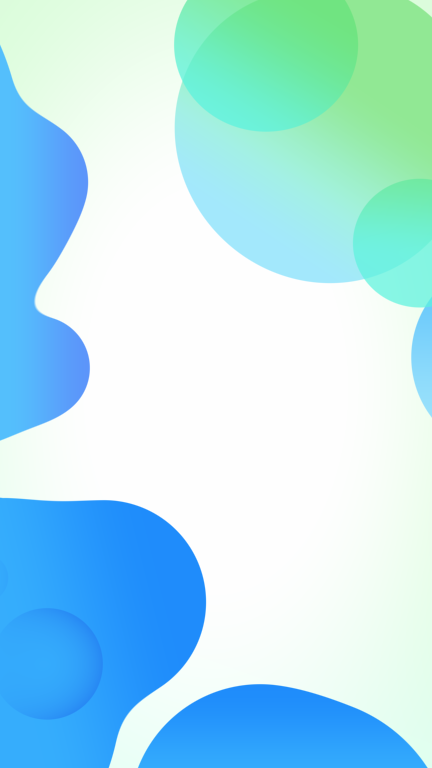
This background is drawn by a WebGL 2 fragment shader. Its source:

```glsl
#version 300 es
precision highp float;
// Draws flowing blue blobs and translucent green bubbles around a soft mint-white field.

#define SOFT_BLEND 9.0     // fillet between the lobes of a blob
#define TIGHT_BLEND 2.8    // fillet where lobes nearly coincide
#define EDGE_SOFTNESS 0.8  // antialias half width in pixels
#define RIM_WIDTH 5.0      // depth of the shaded bubble rims
#define GLOW_CENTER vec2(50.0, 88.0)
#define GLOW_RADIUS vec2(72.0, 112.0)

uniform vec2 u_resolution;
out vec4 fragColor;

const vec3 WHITE = vec3(0.998, 0.998, 0.998);
const vec3 MINT = vec3(0.86, 0.99, 0.86);
const vec3 AQUA_WHITE = vec3(0.88, 1.0, 0.95);
const vec3 SKY = vec3(0.33, 0.75, 0.99);
const vec3 PERIWINKLE = vec3(0.36, 0.58, 0.98);
const vec3 AZURE = vec3(0.21, 0.68, 0.99);
const vec3 DEEP_BLUE = vec3(0.12, 0.55, 0.985);
const vec3 ICE = vec3(0.64, 0.91, 0.99);
const vec3 SEAFOAM = vec3(0.64, 0.95, 0.87);
const vec3 LEAF = vec3(0.57, 0.91, 0.58);
const vec3 TURQUOISE = vec3(0.36, 0.95, 0.87);
const vec3 GREEN = vec3(0.40, 0.89, 0.48);

float circle(vec2 p, vec2 center, float radius) {
  return length(p - center) - radius;
}

// First-order distance to an axis-aligned ellipse.
float ellipse(vec2 p, vec2 center, vec2 radii) {
  vec2 q = p - center + 1e-4;
  float k = length(q / radii);
  return k * (k - 1.0) / length(q / (radii * radii));
}

float smoothUnion(float a, float b, float k) {
  float h = max(k - abs(a - b), 0.0) / k;
  return min(a, b) - h * h * k * 0.25;
}

float leftBlob(vec2 p) {
  float upper = smoothUnion(circle(p, vec2(5.1, 135.6), 15.3),
                            circle(p, vec2(1.2, 122.2), 12.0), SOFT_BLEND);
  float lower = smoothUnion(circle(p, vec2(8.8, 92.6), 12.0),
                            circle(p, vec2(-6.9, 89.8), 15.5), SOFT_BLEND);
  float body = ellipse(p, vec2(-13.9, 131.5), vec2(20.4, 49.1));
  return smoothUnion(smoothUnion(upper, lower, SOFT_BLEND), body, SOFT_BLEND);
}

float cornerBlob(vec2 p) {
  float body = min(ellipse(p, vec2(-2.3, 19.2), vec2(30.6, 43.5)),
                   circle(p, vec2(1.2, 39.4), 23.1));
  return smoothUnion(body, circle(p, vec2(24.1, 38.4), 23.6), SOFT_BLEND);
}

float bottomHill(vec2 p) {
  return smoothUnion(circle(p, vec2(60.2, -10.9), 30.3),
                     circle(p, vec2(68.5, -19.7), 36.3), TIGHT_BLEND);
}

float largeBubble(vec2 p) {
  vec2 q = p - vec2(74.5, 146.3);
  vec2 tilted = vec2(q.x - q.y, q.x + q.y) * 0.7071;
  return smoothUnion(ellipse(tilted, vec2(0.0), vec2(35.0, 33.1)),
                     circle(p, vec2(79.9, 152.3), 29.4), TIGHT_BLEND);
}

void paint(inout vec3 base, vec3 tint, float d, float opacity) {
  float w = EDGE_SOFTNESS * 100.0 / u_resolution.x;
  base = mix(base, tint, opacity * (1.0 - smoothstep(-w, w, d)));
}

void main() {
  // Percent of canvas width on both axes.
  vec2 p = gl_FragCoord.xy * 100.0 / u_resolution.x;

  // Background glow.
  float fade = smoothstep(0.35, 1.1, length((p - GLOW_CENTER) / GLOW_RADIUS));
  vec3 edgeTint = mix(AQUA_WHITE, MINT, smoothstep(20.0, 110.0, p.y + 0.4 * p.x));
  vec3 color = mix(WHITE, edgeTint, fade);

  // Translucent bubbles at the upper right.
  float ramp = dot(p - vec2(52.0, 122.0), vec2(0.55, 0.835));
  vec3 largeTint = mix(ICE, SEAFOAM, smoothstep(4.0, 27.0, ramp));
  largeTint = mix(largeTint, LEAF, smoothstep(18.0, 48.0, ramp));
  paint(color, largeTint, largeBubble(p), 1.0);

  float greenRamp = smoothstep(-16.0, 20.0, dot(p - vec2(61.6, 162.0), vec2(0.5, 0.866)));
  paint(color, mix(TURQUOISE, GREEN, greenRamp),
        ellipse(p, vec2(61.6, 167.4), vec2(21.3, 20.1)), 0.76);

  paint(color, mix(ICE, SKY, smoothstep(78.0, 118.0, p.y) * 0.75 + 0.25),
        circle(p, vec2(118.1, 95.1), 22.9), 0.9);
  vec3 smallTint = mix(TURQUOISE, GREEN, 0.7 * smoothstep(118.0, 140.0, p.y));
  paint(color, smallTint, ellipse(p, vec2(97.2, 121.5), vec2(15.5, 14.9)), 0.72);

  // Blue blobs.
  paint(color, mix(SKY, PERIWINKLE, smoothstep(1.0, 22.0, p.x)), leftBlob(p), 1.0);
  paint(color, mix(AZURE, DEEP_BLUE, smoothstep(2.0, 42.0, p.x + 0.25 * (p.y - 30.0))),
        cornerBlob(p), 1.0);
  paint(color, mix(AZURE, DEEP_BLUE, smoothstep(-4.0, 19.0, p.y)), bottomHill(p), 1.0);

  // Shaded bubbles on the corner blob.
  float bubble = min(circle(p, vec2(10.9, 24.1), 12.9), circle(p, vec2(-3.7, 44.0), 5.6));
  float rim = exp(min(bubble, 0.0) / RIM_WIDTH) * smoothstep(-6.0, 20.0, p.x);
  paint(color, mix(AZURE, vec3(0.15, 0.52, 0.95), rim), bubble, 0.9);

  fragColor = vec4(color, 1.0);
}
```
